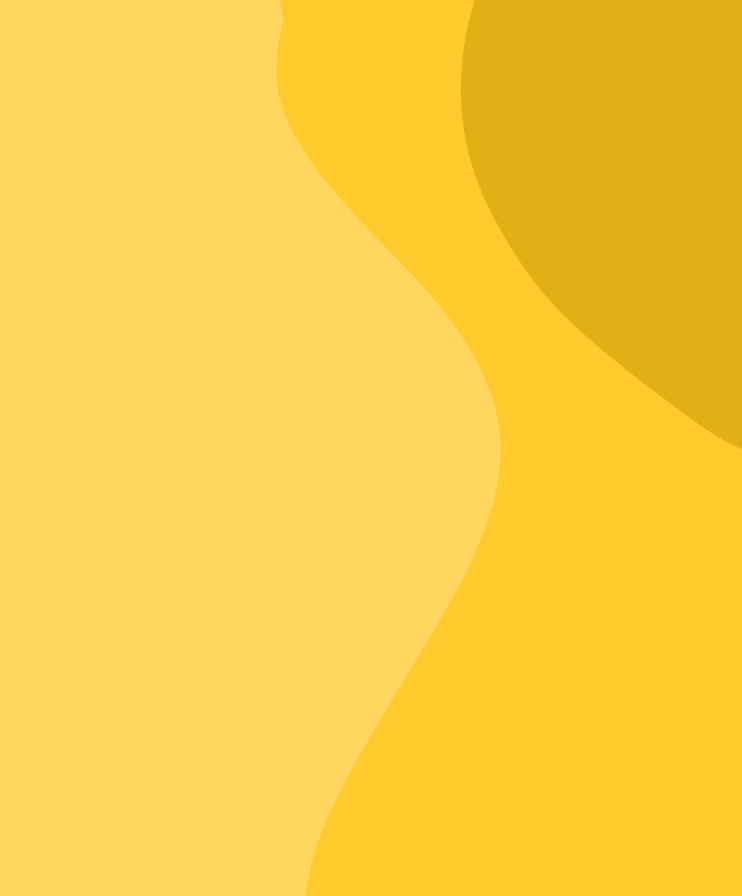
A Shadertoy shader for this background:

```glsl
// Cubic Hermite piece between two knots, each holding (height, x, slope)
float hermite(float y, vec3 a, vec3 b) {
    float h = b.x - a.x;
    float t = (y - a.x) / h;
    float s = t * t * (3.0 - 2.0 * t);
    return mix(a.y, b.y, s) + h * t * (1.0 - t) * (a.z * (1.0 - t) - b.z * t);
}

// Smooth boundary x(y) through the knots, straight beyond both ends
float boundary(float y, vec3 knots[6]) {
    float x = knots[0].y + (y - knots[0].x) * knots[0].z;
    for (int i = 0; i < 5; i++) {
        if (y >= knots[i].x) x = hermite(min(y, knots[i + 1].x), knots[i], knots[i + 1]);
    }
    return x + max(y - knots[5].x, 0.0) * knots[5].z;
}

// Antialiased coverage of the positive side
float coverage(float d) {
    return clamp(0.5 + d / max(fwidth(d), 1e-5), 0.0, 1.0);
}

void mainImage(out vec4 fragColor, in vec2 fragCoord) {
    vec2 p = fragCoord / iResolution.xy * vec2(0.828, 1.0);

    // Pale wave on the left, with a small kink near the top
    float wave = boundary(p.y, vec3[6](
        vec3(0.0, 0.341, 0.1), vec3(0.219, 0.4375, 0.59),
        vec3(0.499, 0.5586, 0.0), vec3(0.7005, 0.4531, -0.97),
        vec3(0.919, 0.3086, 0.0), vec3(0.979, 0.3164, 0.25)));
    if (p.y > 0.979) wave = 0.3164 - 0.19 * (p.y - 0.979);

    // Dark blob in the upper right corner
    float blob = boundary(p.y, vec3[6](
        vec3(0.4987, 0.8281, -2.3), vec3(0.5378, 0.7643, -1.36),
        vec3(0.6419, 0.6354, -1.05), vec3(0.7526, 0.5534, -0.55),
        vec3(0.8997, 0.5143, 0.0), vec3(1.0, 0.5299, 0.32)));

    vec3 paleYellow = vec3(1.0, 0.843, 0.373);
    vec3 warmYellow = vec3(1.0, 0.792, 0.173);
    vec3 darkGold = vec3(0.882, 0.69, 0.086);

    // Flat layers from back to front
    vec3 color = mix(warmYellow, darkGold, coverage(p.x - blob));
    color = mix(color, paleYellow, coverage(wave - p.x));
    fragColor = vec4(color, 1.0);
}
```
